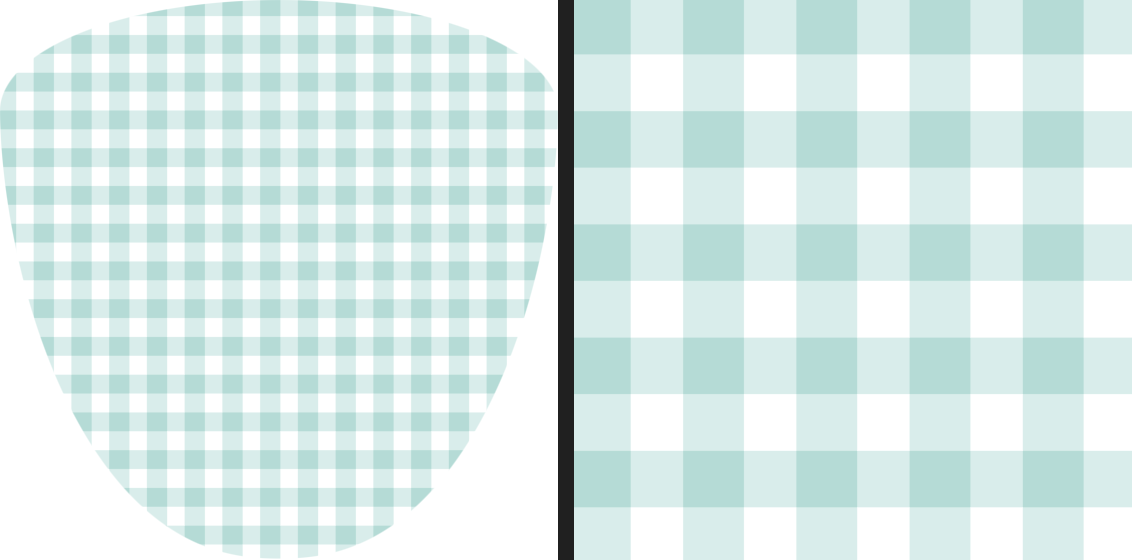
Left: the whole. Right: its middle third, enlarged.
Write a WebGL 2 fragment shader that draws this pattern.

```glsl
#version 300 es
precision highp float;
// Mint gingham check inside a rounded, tapering shield on white.

uniform vec2 u_resolution;
out vec4 fragColor;

const vec3 WHITE = vec3(1.0);
const vec3 PALE_MINT = vec3(0.85, 0.93, 0.92);
const vec3 MINT = vec3(0.71, 0.86, 0.84);

// Lengths are fractions of the canvas height.
const float PERIOD = 0.0674;
const vec2 BAND_CENTER = vec2(0.4826, 0.5163);
const vec2 BAND_HALF_WIDTH = vec2(0.0181, 0.0168);

// Shield layout, as fractions of the canvas.
const float SHOULDER_Y = 0.802;
const float BOTTOM_Y = 0.0026;

// Coverage of evenly spaced bands along one axis.
float bands(float x, float center, float halfWidth, float period, float blur) {
    float fromCenter = abs(fract((x - center) / period + 0.5) - 0.5) * period;
    return 1.0 - smoothstep(-blur, blur, fromCenter - halfWidth);
}

// Elliptical dome above the shoulder, superelliptical taper below it.
float shield(vec2 uv, float shoulderY, float bottomY) {
    float across = abs(uv.x - 0.5) * 2.0;
    float rise = (uv.y - shoulderY) / (1.0 - shoulderY);
    float drop = (shoulderY - uv.y) / (shoulderY - bottomY);
    return uv.y > shoulderY
        ? across * across + rise * rise - 1.0
        : pow(across, 2.3) + pow(max(drop, 0.0), 1.75) - 1.0;
}

// Pale where one band lies, full mint where two cross.
vec3 gingham(vec2 p, float blur) {
    float upright = bands(p.x, BAND_CENTER.x, BAND_HALF_WIDTH.x, PERIOD, blur);
    float level = bands(p.y, BAND_CENTER.y, BAND_HALF_WIDTH.y, PERIOD, blur);
    vec3 cloth = mix(WHITE, PALE_MINT, max(upright, level));
    return mix(cloth, MINT, upright * level);
}

void main() {
    vec2 uv = gl_FragCoord.xy / u_resolution;
    vec2 p = gl_FragCoord.xy / u_resolution.y;
    float blur = 0.75 / u_resolution.y;

    float outline = shield(uv, SHOULDER_Y, BOTTOM_Y);
    float edge = max(fwidth(outline), 1e-5) * 0.7;
    float inside = 1.0 - smoothstep(-edge, edge, outline);

    fragColor = vec4(mix(WHITE, gingham(p, blur), inside), 1.0);
}
```
